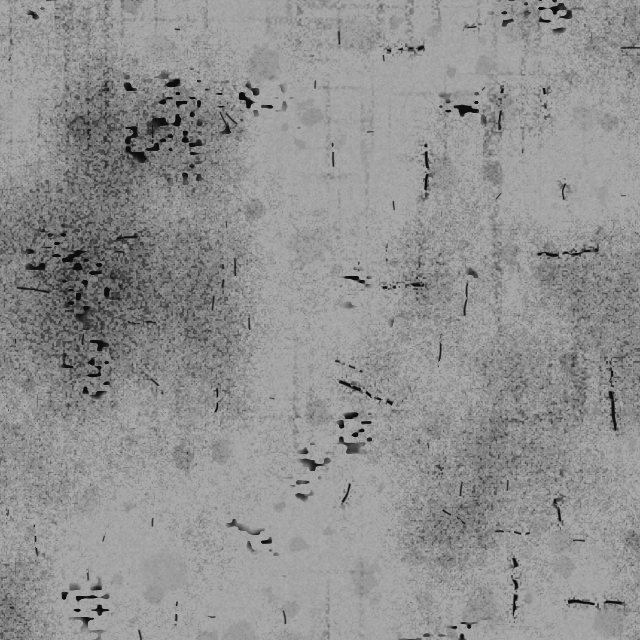
Write a WebGL 1 fragment shader that draws this texture.

```glsl
precision highp float;
// Weathered grey concrete: cloudy grime, fine grit, round stains, drips and black scratches.
uniform vec2 u_resolution;

#define LIGHT 0.655          // tone of the clean surface
#define INK 0.05             // tone of the scratches
#define GRIME 0.075          // mean darkening by grime
#define CLOUD_CONTRAST 0.50
#define GRAIN_CONTRAST 0.17
#define SPECK_DEPTH 0.17
#define STAIN_DEPTH 0.085
#define DRIP_DEPTH 0.16
#define STAIN_CELLS 15.0
#define TICK_CELLS 14.0
#define GASH_CELLS 6.0

float hash(vec2 p) {
  vec3 q = fract(p.xyx * vec3(0.1031, 0.1030, 0.0973));
  q += dot(q, q.yzx + 33.33);
  return fract((q.x + q.y) * q.z);
}

vec2 hash2(vec2 p) {
  return vec2(hash(p + 17.0), hash(p + 71.0));
}

float noise(vec2 p) {
  vec2 i = floor(p), f = fract(p);
  f = f * f * (3.0 - 2.0 * f);
  vec2 e = vec2(1.0, 0.0);
  return mix(mix(hash(i), hash(i + e), f.x),
             mix(hash(i + e.yx), hash(i + e.xx), f.x), f.y);
}

float fbm(vec2 p) {
  float sum = 0.0, weight = 0.5;
  for (int i = 0; i < 5; i++) {
    sum += weight * noise(p);
    p = p * 2.03 + 19.7;
    weight *= 0.5;
  }
  return sum / 0.97;
}

// Cellular layer of ragged discs, 0 outside to 1 inside.
float stains(vec2 p, float cells, float amount) {
  vec2 q = p * cells, id = floor(q);
  q += 0.16 * (vec2(noise(p * 70.0), noise(p * 70.0 + 40.0)) - 0.5);
  float ragged = 0.09 * (noise(p * 230.0) - 0.5);
  float cover = 0.0;
  for (int j = -1; j <= 1; j++)
  for (int i = -1; i <= 1; i++) {
    vec2 c = id + vec2(i, j), r = hash2(c + cells);
    vec2 d = (q - c - hash2(c + 131.0)) * vec2(mix(0.8, 1.2, r.y), 1.0);
    float radius = mix(0.10, 0.32, r.x * r.x);
    float disc = 1.0 - smoothstep(radius - 0.05, radius + 0.03, length(d) + ragged);
    cover = max(cover, disc * step(hash(c + 53.0), amount) * mix(0.5, 1.0, r.y));
  }
  return cover;
}

// Distance in canvas units to the nearest scattered stroke, mostly upright ones.
float strokes(vec2 p, float cells, float amount, float width) {
  vec2 q = p * cells, id = floor(q);
  float wobble = 0.05 * (noise(p * 60.0) - 0.5);
  float nearest = 9.0;
  for (int j = -1; j <= 1; j++)
  for (int i = -1; i <= 1; i++) {
    vec2 c = id + vec2(i, j), r = hash2(c + 3.0 * cells);
    float angle = r.x < 0.55 ? 1.571 : (r.x < 0.78 ? 0.0 : 3.1 * r.y);
    angle += 0.2 * (hash(c + 211.0) - 0.5);
    vec2 dir = vec2(cos(angle), sin(angle));
    vec2 d = q - c - hash2(c + 307.0);
    float halfLength = mix(0.04, 0.36, r.y * r.y);
    float along = max(abs(dot(d, dir)) - halfLength, 0.0);
    float across = dot(d, vec2(-dir.y, dir.x)) + wobble;
    float dist = length(vec2(along, across)) / cells - width * mix(0.4, 1.2, r.y);
    nearest = min(nearest, dist + 9.0 * step(amount, hash(c + 401.0)));
  }
  return nearest;
}

void main() {
  vec2 p = gl_FragCoord.xy / u_resolution.y;
  float pixel = 1.0 / u_resolution.y;

  // Clouds of grime, with grain that coarsens where it is dirty
  float cloud = fbm(p * vec2(4.4, 3.8) + 5.0) - 0.5;
  float grain = noise(p * 430.0) - 0.5 + 0.5 * (noise(p * 170.0) - 0.5);
  float grit = noise(p * 290.0 + 60.0);
  float dirt = GRIME + CLOUD_CONTRAST * cloud + GRAIN_CONTRAST * grain;
  dirt = max(dirt, 0.012 + 0.05 * grain);
  dirt += SPECK_DEPTH * smoothstep(0.70, 0.98, grit + 0.9 * cloud);

  // Round stains in two sizes
  float stain = max(stains(p, STAIN_CELLS, 0.45), 0.7 * stains(p + 3.0, 8.0, 0.35));
  dirt += STAIN_DEPTH * stain;

  // Upright drips and fainter level smears, broken by grit
  float drip = smoothstep(0.62, 0.95, noise(vec2(p.x * 115.0, p.y * 5.0)));
  float smear = smoothstep(0.72, 0.98, noise(vec2(p.x * 6.0, p.y * 95.0) + 80.0));
  float worn = smoothstep(0.42, 0.66, fbm(p * 3.0 + 31.0));
  dirt += DRIP_DEPTH * worn * (drip + 0.6 * smear) * smoothstep(0.2, 0.8, grit);

  // Black ticks, broken gashes with a gritty halo, and clumped crumbs
  float tick = strokes(p, TICK_CELLS, 0.27, 0.0013);
  float gash = strokes(p + 7.0, GASH_CELLS, 0.5, 0.0022);
  float broken = smoothstep(0.38, 0.58, noise(p * 120.0 + 9.0));
  float ink = 0.9 * (1.0 - smoothstep(-pixel, pixel, tick)) * smoothstep(0.2, 0.5, broken + grit * 0.4);
  ink = max(ink, broken * (1.0 - smoothstep(-pixel, pixel, gash)));
  ink = max(ink, 0.6 * exp(-160.0 * max(gash, 0.0)) * smoothstep(0.55, 0.85, grit));
  float clump = smoothstep(0.66, 0.76, fbm(p * 7.0 + 47.0));
  ink = max(ink, clump * smoothstep(0.66, 0.80, noise(p * vec2(90.0, 150.0))));

  float tone = mix(max(LIGHT - dirt, 0.12), INK, ink);
  gl_FragColor = vec4(vec3(tone), 1.0);
}
```
